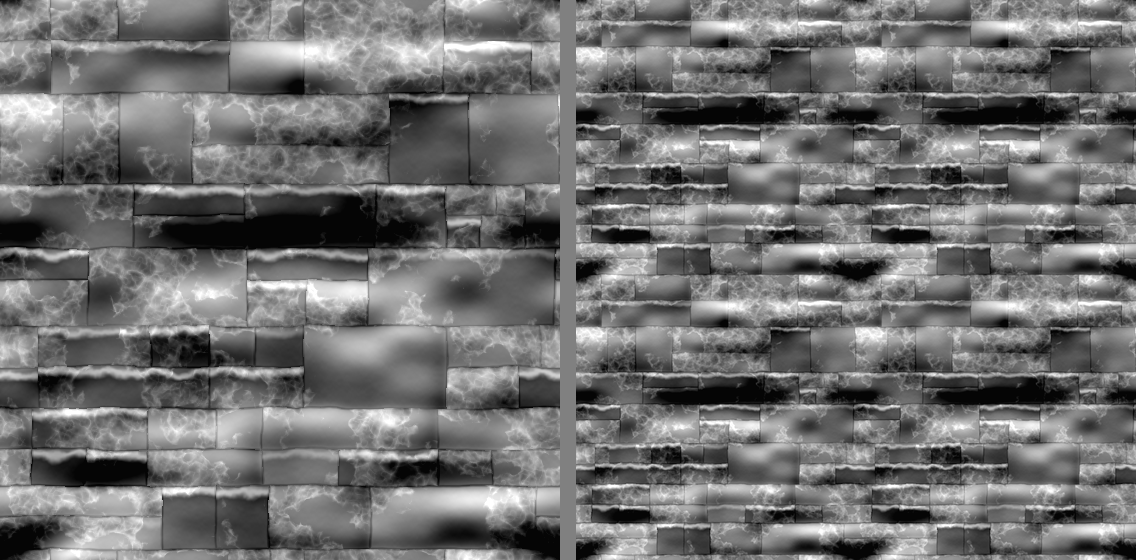
Left, the tile; right, the same tile 2 across and 2 down.
Reproduce this texture map procedurally as a three.js fragment shader.

```glsl
#define COURSES 7.0
#define COLUMNS 4.0
#define JITTER 0.6
#define BASE_TONE 0.43
#define TONE_SPREAD 0.10
#define SOFT_LIGHT 0.80
#define BULGE 0.24
#define LEDGE 0.42
#define CRUST 0.36
#define JOINT_WIDTH 0.0038
#define JOINT_DARK 0.13
#define GRAIN 0.10

varying vec2 vUv;

float hash(vec2 p) {
  vec3 q = fract(vec3(p.xyx) * 0.1031);
  q += dot(q, q.yzx + 33.33);
  return fract((q.x + q.y) * q.z);
}

// Value noise on a lattice that wraps after "period" cells
float noise(vec2 p, vec2 period) {
  vec2 i = floor(p), f = p - i;
  f = f * f * f * (f * (f * 6.0 - 15.0) + 10.0);
  vec2 a = mod(i, period), b = mod(i + 1.0, period);
  return mix(mix(hash(a), hash(vec2(b.x, a.y)), f.x),
             mix(hash(vec2(a.x, b.y)), hash(b), f.x), f.y);
}

float fbm(vec2 p, vec2 period) {
  float sum = 0.0, amp = 0.533;
  for (int k = 0; k < 4; k++) {
    sum += amp * noise(p * period, period);
    period *= 2.0;
    amp *= 0.5;
  }
  return sum;
}

// Crumbly veins; each octave is turned to hide the lattice
float veins(vec2 p) {
  float sum = 0.0, amp = 0.5, scale = 34.0;
  for (int k = 0; k < 3; k++) {
    p = mat2(0.8, 0.6, -0.6, 0.8) * p + 0.37;
    float r = 1.0 - abs(2.0 * noise(p * scale, vec2(512.0)) - 1.0);
    sum += amp * r * r;
    scale *= 1.9;
    amp *= 0.62;
  }
  return sum;
}

// Irregular divisions of a line: low end, high end, wrapped index
float division(float i, float n, float seed) {
  return (i + JITTER * (hash(vec2(mod(i, n) + 3.0, seed)) - 0.5)) / n;
}

vec3 span(float x, float n, float seed) {
  float i = floor(x * n);
  if (x < division(i, n, seed)) i -= 1.0;
  else if (x >= division(i + 1.0, n, seed)) i += 1.0;
  return vec3(division(i, n, seed), division(i + 1.0, n, seed), mod(i, n));
}

// Cuts a span in two and returns the half holding x, with its number
vec3 cut(vec2 s, float x, float t) {
  float c = mix(s.x, s.y, t);
  return x < c ? vec3(s.x, c, 0.0) : vec3(c, s.y, 1.0);
}

// Place inside the stone (xy) and its size (zw); tall stones fill a course
vec4 stone(vec2 p, out vec2 id) {
  vec3 row = span(p.y, COURSES, 11.0);
  float x = fract(p.x + hash(vec2(row.z, 5.0)));
  vec3 col = span(x, COLUMNS, 20.0 + row.z);
  id = vec2(col.z * 4.0, row.z * 2.0) + 40.0;
  if (hash(id + 7.0) > 0.35) {
    vec3 halfRow = cut(row.xy, p.y, 0.4 + 0.2 * hash(vec2(row.z, 9.0)));
    row.xy = halfRow.xy;
    id.y += halfRow.z;
  }
  if (hash(id + 17.0) > 0.5) {
    vec3 halfCol = cut(col.xy, x, 0.35 + 0.3 * hash(id + 23.0));
    col.xy = halfCol.xy;
    id.x += 1.0 + halfCol.z;
  }
  return vec4(x - col.x, p.y - row.x, col.y - col.x, row.y - row.x);
}

float relief(vec2 p) {
  vec2 broad = vec2(6.0, 9.0), small = vec2(11.0, 19.0);
  return 0.68 * noise(p * broad, broad) + 0.32 * noise(p * small, small);
}

// Smooth swell that starts at zero on the joint and peaks at "reach"
float swell(float d, float reach) {
  return max(d, 0.0) / reach * exp(1.0 - d / reach);
}

void main() {
  vec2 wobble = vec2(fbm(vUv, vec2(14.0)), fbm(vUv + 0.37, vec2(14.0))) - 0.5, id;
  vec4 s = stone(vUv + 0.009 * wobble, id);
  vec2 size = s.zw, local = s.xy + floor(vec2(hash(id), hash(id + 3.0)) * 50.0) / 16.0;
  float kind = hash(id + 31.0), top = size.y - s.y;

  // Soft light from above, running across the stones
  float light = relief(vUv) - relief(vUv + vec2(-0.015, 0.045));
  float tone = BASE_TONE + TONE_SPREAD * (hash(id + 41.0) - 0.5);
  tone += SOFT_LIGHT * light * (1.0 + 0.8 * abs(light));
  tone += 0.3 * (fbm(vUv + 0.21, vec2(4.0, 6.0)) - 0.5);

  // Bulging stones: lit shoulder, shaded foot and right side
  float bulge = BULGE * smoothstep(0.2, 0.9, kind);
  tone += bulge * (swell(top, 0.018) - 0.8 * swell(s.y, 0.014));
  tone -= bulge * 0.6 * swell(size.x - s.x, 0.012);

  // Recessed stones: ragged bright ledge with a shadow below
  float recess = LEDGE * (1.0 - smoothstep(0.20, 0.34, kind));
  float drop = top + 0.022 * (fbm(local, vec2(24.0)) - 0.5);
  float below = smoothstep(0.010, 0.024, drop);
  tone += recess * (0.7 * smoothstep(0.0, 0.009, drop) * (1.0 - below) - below * exp(-drop / 0.05));

  // Weathered crust in ragged patches, mostly near the tops
  vec2 bent = local + 0.012 * (vec2(fbm(local, vec2(38.0)), fbm(local + 0.61, vec2(38.0))) - 0.5);
  float cover = fbm(bent, vec2(12.0)) + 0.16 * exp(-top / 0.03);
  cover += 0.26 * (hash(id + 53.0) - 0.5) + 0.14 * (veins(bent + 0.2) - 0.45);
  float crust = smoothstep(0.55, 0.62, cover);
  float rim = crust * (1.0 - smoothstep(0.61, 0.68, cover));
  tone += CRUST * (crust * (veins(bent) - 0.32) + 0.2 * rim);

  // Fine grain, stronger in the crust
  float grain = fbm(vUv, vec2(50.0)) - fbm(vUv + vec2(0.0, 0.005), vec2(50.0));
  tone += GRAIN * (0.6 + 2.0 * crust) * grain;

  // Thin joints
  vec2 edge = min(s.xy, size - s.xy);
  float inset = min(edge.x, edge.y);
  float joint = 1.0 - smoothstep(0.0, JOINT_WIDTH, inset);
  tone -= JOINT_DARK * joint * (0.4 + 1.2 * noise(vUv * 12.0, vec2(12.0)));

  gl_FragColor = vec4(vec3(clamp(tone, 0.02, 1.0)), 1.0);
}
```
